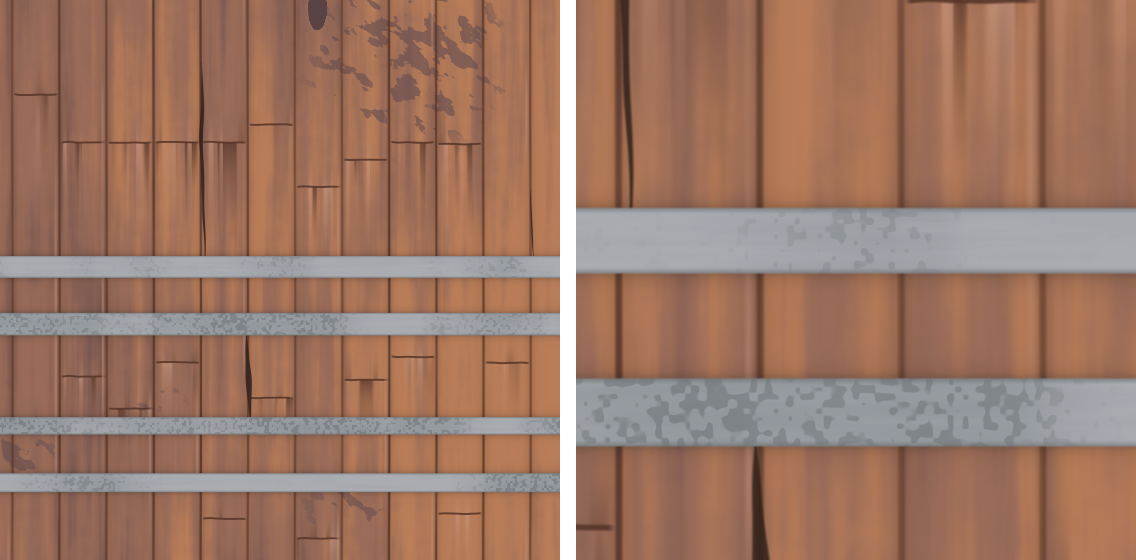
Left: the whole. Right: its middle third, enlarged.
This texture is drawn by a three.js fragment shader. Its source:

```glsl
varying vec2 vUv;

const float PLANKS = 12.0;
const float PITCH = 0.0841;
const float FIRST_SEAM = 0.0221;
const vec3 WOOD_SHADE = vec3(0.47, 0.34, 0.315);
const vec3 WOOD_BASE = vec3(0.60, 0.42, 0.345);
const vec3 WOOD_WARM = vec3(0.725, 0.49, 0.345);
const vec3 WOOD_PALE = vec3(0.78, 0.58, 0.49);
const vec3 SEAM_DARK = vec3(0.34, 0.21, 0.16);
const vec3 CRACK_DARK = vec3(0.19, 0.13, 0.10);
const vec3 STAIN = vec3(0.41, 0.31, 0.32);
const vec3 STEEL_LIGHT = vec3(0.665, 0.675, 0.695);
const vec3 STEEL_MID = vec3(0.57, 0.59, 0.61);
const vec3 STEEL_DARK = vec3(0.44, 0.46, 0.475);

float hash(vec2 p) {
  vec3 q = fract(p.xyx * 0.1031);
  q += dot(q, q.yzx + 33.33);
  return fract((q.x + q.y) * q.z);
}

float noise(vec2 p) {
  vec2 i = floor(p), f = fract(p);
  f *= f * (3.0 - 2.0 * f);
  return mix(mix(hash(i), hash(i + vec2(1.0, 0.0)), f.x),
             mix(hash(i + vec2(0.0, 1.0)), hash(i + 1.0), f.x), f.y);
}

float fbm(vec2 p) {
  float sum = 0.0, amp = 0.533;
  for (int i = 0; i < 4; i++) {
    sum += amp * noise(p);
    p = p * 2.03 + 17.3;
    amp *= 0.5;
  }
  return sum;
}

float line(float d, float halfWidth, float soft) {
  return 1.0 - smoothstep(halfWidth - soft, halfWidth + soft, abs(d));
}

float blob(vec2 p, vec2 center, vec2 radius) {
  return 1.0 - smoothstep(0.2, 1.0, length((p - center) / radius));
}

// Selects the value belonging to one of the twelve planks
float perPlank(vec4 a, vec4 b, vec4 c, float id) {
  vec4 slot = vec4(0.0, 1.0, 2.0, 3.0);
  return dot(a, 1.0 - step(0.5, abs(slot - id)))
       + dot(b, 1.0 - step(0.5, abs(slot + 4.0 - id)))
       + dot(c, 1.0 - step(0.5, abs(slot + 8.0 - id)));
}

// Tapered split running along the grain
vec3 addCrack(vec3 color, vec2 p, vec2 center, float halfLength, float width) {
  float t = (p.y - center.y) / halfLength;
  float bend = 0.006 * (noise(vec2(p.y * 16.0, center.x * 40.0)) - 0.5);
  float w = width * max(1.0 - t * t, 0.0) * (0.4 + noise(vec2(p.y * 25.0, center.x)));
  float mask = line(p.x - center.x - bend + 0.003 * t, w, 0.0012) * step(abs(t), 1.0);
  return mix(color, CRACK_DARK, mask * 0.85);
}

// Butt joint with drips below and scuffs above
vec3 addJoint(vec3 color, float f, float y, float jointY, float id, float reach) {
  float d = y - jointY + 0.002 * (noise(vec2(f * 5.0, id)) - 0.5);
  float inside = smoothstep(0.02, 0.08, f) * smoothstep(0.98, 0.92, f);
  float fade = d < 0.0 ? exp(d / reach) : 0.5 * exp(-d / (reach * 0.5));
  float drip = noise(vec2(f * 7.0 + id * 13.0, y * 4.0 + step(0.0, d) * 9.0));
  float scuff = noise(vec2(f * 9.0 + id * 29.0 + 5.0, y * 3.0));
  fade *= inside * step(0.0, jointY);
  color = mix(color, SEAM_DARK, smoothstep(0.58, 0.9, drip) * fade * 0.75);
  color = mix(color, WOOD_PALE, smoothstep(0.62, 0.9, scuff) * fade * 0.7);
  return mix(color, SEAM_DARK, line(d, 0.0017, 0.0012) * inside * 0.9);
}

vec3 wood(vec2 p) {
  float x = (p.x - FIRST_SEAM + 0.0015 * (noise(vec2(p.y * 5.0, 3.0)) - 0.5)) / PITCH;
  float id = mod(floor(x), PLANKS), f = fract(x);
  float edge = min(f, 1.0 - f) * PITCH;

  // Broad tone and grain
  float tone = 0.57 + 0.75 * (fbm(p * vec2(4.0, 3.0) + 5.0) - 0.5);
  tone += 0.8 * (fbm(vec2(p.x * 48.0 + id * 7.0, p.y * 2.5)) - 0.5);
  tone += 0.22 * (hash(vec2(id, 4.0)) - 0.5) + 0.12 * (fbm(p * 60.0) - 0.5);
  tone -= 0.28 * (1.0 - smoothstep(0.04, 0.22, p.x));
  tone += 0.35 * smoothstep(0.82, 1.0, p.x) * (1.0 - p.y);
  vec3 color = mix(WOOD_SHADE, WOOD_BASE, smoothstep(0.0, 0.5, tone));
  color = mix(color, WOOD_WARM, smoothstep(0.45, 0.9, tone));

  // Flaked stains
  float wear = blob(p, vec2(0.73, 0.90), vec2(0.24, 0.22)) + 0.6 * blob(p, vec2(0.02, 0.19), vec2(0.14, 0.08))
             + 0.5 * blob(p, vec2(0.62, 0.09), vec2(0.12, 0.07)) + 0.5 * blob(p, vec2(0.28, 0.29), vec2(0.08, 0.04));
  float flakes = fbm(p * vec2(38.0, 44.0) + p.yx * 12.0);
  color = mix(color, STAIN, smoothstep(0.72, 0.78, flakes + 0.22 * wear) * min(wear * 2.0, 1.0) * 0.65);
  float chip = blob(p, vec2(0.567, 0.985), vec2(0.025, 0.06)) + 0.3 * (flakes - 0.5);
  color = mix(color, STAIN * 0.85, smoothstep(0.35, 0.4, chip));

  // Joints, worn edge and seam
  float upper = perPlank(vec4(0.831, 0.746, 0.746, 0.746), vec4(0.746, 0.777, 0.667, 0.715), vec4(0.746, 0.743, -1.0, -1.0), id);
  float lower = perPlank(vec4(-1.0, 0.328, 0.271, 0.353), vec4(0.074, 0.289, 0.039, 0.322), vec4(0.363, 0.083, 0.352, -1.0), id);
  color = addJoint(color, f, p.y, upper, id, 0.075);
  color = addJoint(color, f, p.y, lower, id, 0.04);
  float gloss = smoothstep(0.5, 0.85, noise(vec2(id * 3.7, p.y * 5.0)));
  color = mix(color, WOOD_PALE, line((f - 0.92) * PITCH, 0.002, 0.002) * gloss * 0.6);
  float seamStrength = mix(0.55, 0.95, hash(vec2(floor(x + 0.5), 8.0))) * (0.75 + 0.25 * noise(vec2(x, p.y * 9.0)));
  color = mix(color, SEAM_DARK, 0.28 * exp(-edge * 160.0));
  return mix(color, SEAM_DARK, line(edge, 0.002, 0.0015) * seamStrength);
}

// Steel strap with worn, speckled stretches
vec3 addStrap(vec3 color, vec2 p, float centerY, float halfHeight, float dullness) {
  float d = p.y - centerY;
  float patchy = smoothstep(0.4, 0.75, fbm(vec2(p.x * 5.5, centerY * 37.0)) + dullness);
  float brushed = fbm(vec2(p.x * 9.0, p.y * 130.0));
  float speck = smoothstep(0.58, 0.7, noise(p * 230.0) * 0.65 + noise(p * 110.0) * 0.25 + patchy * 0.14);
  vec3 steel = mix(STEEL_LIGHT, STEEL_MID, clamp(patchy * 0.85 + 0.5 * (brushed - 0.4), 0.0, 1.0));
  steel = mix(steel, STEEL_DARK, speck * patchy * 0.6);
  steel = mix(steel, STEEL_DARK, smoothstep(halfHeight - 0.004, halfHeight, abs(d)) * 0.6);
  color *= 1.0 - 0.18 * exp(-max(abs(d) - halfHeight, 0.0) * 220.0);
  return mix(color, steel, line(d, halfHeight, 0.001));
}

void main() {
  vec3 color = wood(vUv);
  color = addCrack(color, vUv, vec2(0.362, 0.70), 0.19, 0.0035);
  color = addCrack(color, vUv, vec2(0.444, 0.325), 0.08, 0.0045);
  color = addCrack(color, vUv, vec2(0.949, 0.60), 0.06, 0.0025);
  color = addStrap(color, vUv, 0.5234, 0.0195, 0.02);
  color = addStrap(color, vUv, 0.4212, 0.0202, 0.04);
  color = addStrap(color, vUv, 0.2396, 0.0156, 0.14);
  color = addStrap(color, vUv, 0.1380, 0.0169, 0.06);
  gl_FragColor = vec4(color, 1.0);
}
```
